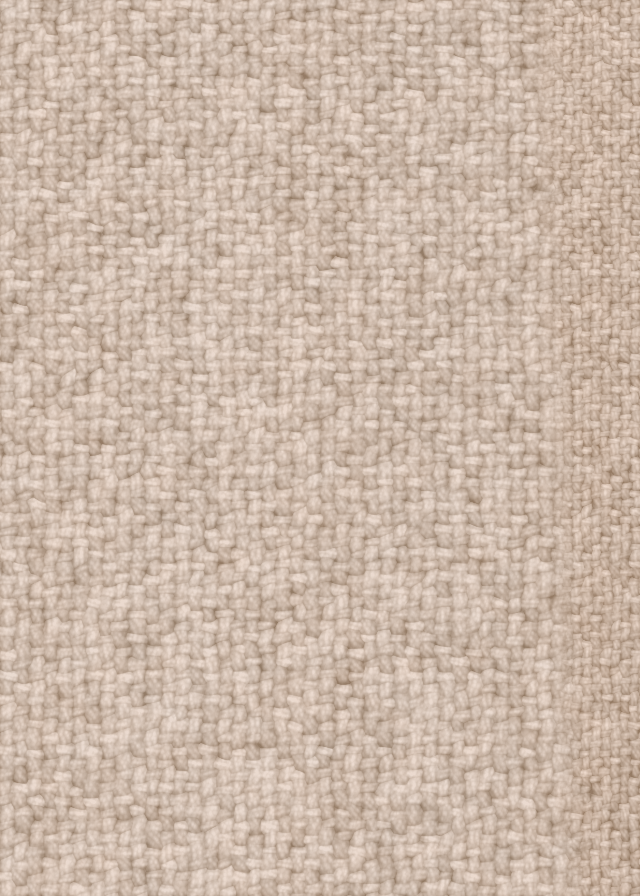
Give the GLSL for this texture, as a WebGL 2 fragment shader.

```glsl
#version 300 es
precision highp float;

uniform vec2 u_resolution;
out vec4 outColor;

const vec3 YARN_SHADOW = vec3(0.58, 0.485, 0.40);
const vec3 YARN_LIGHT = vec3(0.89, 0.822, 0.774);
const vec3 WARM_TINT = vec3(0.010, -0.003, -0.012);
const vec2 BROAD_THREADS = vec2(44.0, 76.0);
const vec2 FINE_THREADS = vec2(66.0, 104.0);

vec2 hash2(vec2 p) {
  vec3 q = fract(p.xyx * vec3(0.1031, 0.1030, 0.0973));
  q += dot(q, q.yzx + 33.33);
  return fract((q.xx + q.yz) * q.zy);
}

mat2 rotation(float angle) {
  float c = cos(angle), s = sin(angle);
  return mat2(c, s, -s, c);
}

// Distance to the nearest scattered point
float cellular(vec2 p) {
  vec2 cell = floor(p);
  float nearest = 2.0;
  for (int y = -1; y <= 1; y++) {
    for (int x = -1; x <= 1; x++) {
      vec2 id = cell + vec2(x, y);
      nearest = min(nearest, length(id + hash2(id) - p));
    }
  }
  return nearest;
}

float layeredSines(vec2 p) {
  float sum = 0.0, gain = 0.5;
  for (int i = 0; i < 4; i++) {
    sum += gain * sin(p.x + 1.7 * sin(p.y)) * cos(p.y + 0.6 * p.x);
    p = rotation(0.9) * p * 1.9 + 2.3;
    gain *= 0.6;
  }
  return sum;
}

// One rounded yarn float: x = height, y = tone
vec2 yarnFloat(vec2 d, vec2 seed, float isWeft) {
  d = rotation((seed.x - 0.5) * 0.7 - 0.32 * isWeft) * d;
  vec2 radius = mix(vec2(0.54, 0.98), vec2(0.74, 0.50), isWeft);
  radius *= 0.82 + 0.36 * seed.y;
  vec2 q = d / radius;
  float height = 1.0 - dot(q, q);
  vec2 along = mix(d.yx, d, isWeft);
  float strands = sin(along.y * 14.0 + along.x * 5.0 + seed.x * 40.0);
  float tone = 0.30 * (seed.x - 0.5) + 0.07 * isWeft + 0.06 * strands + 0.18 * d.y;
  return vec2(height, tone);
}

// Plain weave with alternating warp and weft floats, softly merged
float weave(vec2 uv, vec2 threads) {
  uv.y += 0.08 * uv.y * (uv.y - 1.0);
  vec2 g = uv * threads;
  g += 0.26 * vec2(layeredSines(g.yx * 0.31), layeredSines(g * 0.37 + 5.0));
  vec2 cell = floor(g);
  vec2 sum = vec2(0.0);
  float total = 0.0;
  for (int y = -1; y <= 1; y++) {
    for (int x = -1; x <= 1; x++) {
      vec2 id = cell + vec2(x, y);
      vec2 seed = hash2(id + 17.0);
      vec2 center = id + 0.5 + 0.34 * (hash2(id + 71.0) - 0.5);
      vec2 yarn = yarnFloat(g - center, seed, mod(id.x + id.y, 2.0));
      float weight = exp(11.0 * yarn.x);
      sum += weight * yarn;
      total += weight;
    }
  }
  vec2 yarn = sum / total;
  return 0.37 + 0.48 * clamp(yarn.x, -0.6, 1.0) + yarn.y;
}

void main() {
  vec2 uv = gl_FragCoord.xy / u_resolution;

  // Finer, flatter weave along the right side
  float edge = 0.895 - 0.045 * uv.y + 0.012 * layeredSines(uv.yy * 13.0);
  float side = smoothstep(-0.03, 0.03, uv.x - edge);
  float tone = mix(weave(uv, BROAD_THREADS), weave(uv, FINE_THREADS) - 0.04, side);

  // Wool fuzz and loose fibres
  tone += 0.26 * (0.5 - cellular(uv * vec2(150.0, 190.0)));
  tone += 0.16 * (0.5 - cellular(rotation(0.5) * uv * vec2(190.0, 75.0)));

  // Uneven dye and gentle shading across the cloth
  float dye = layeredSines(uv * vec2(16.0, 21.0));
  tone += 0.03 * dye + 0.02 * sin(uv.x * 4.0 + 0.4);
  tone -= 0.06 * side * (1.0 - uv.y);

  vec3 color = mix(YARN_SHADOW, YARN_LIGHT, clamp(tone, 0.0, 1.1));
  color += WARM_TINT * (0.6 * layeredSines(uv * vec2(41.0, 60.0)) + 0.6 * side);
  outColor = vec4(color, 1.0);
}
```
